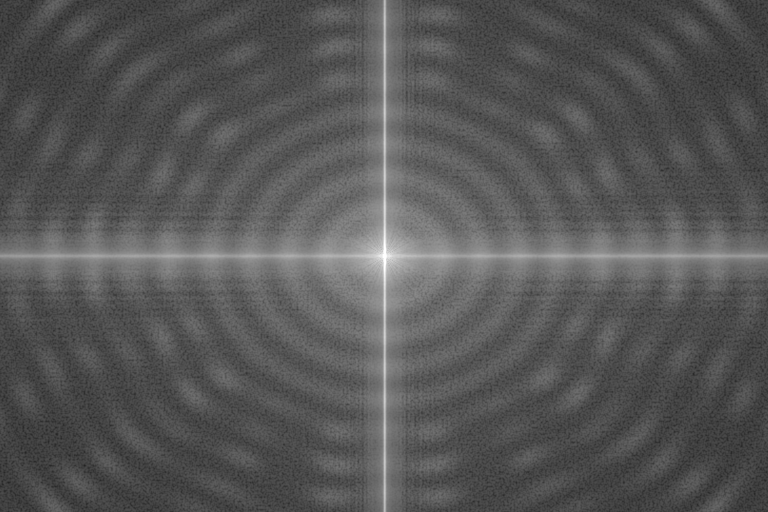
This background is drawn by a Shadertoy shader. Its source:

```glsl
// A grey diffraction spectrum: a bright cross over elliptical rings that break into
// blobs further out. Radial waves, falloff curves and gradient noise are combined
// in coordinates centred on the cross, with the canvas height as the unit.

const float PI = 3.14159265;
const float RING_PERIOD = 0.0625;
const float RING_PHASE = 0.0315;
const float RING_STRETCH = 1.2;

// Pseudo-random unit gradient for a lattice cell
vec2 latticeGradient(vec2 cell) {
    uvec2 n = uvec2(ivec2(cell) + 4096);
    uint h = n.x * 1597u ^ n.y * 51749u;
    h = (h ^ (h >> 13)) * 60493u;
    h = (h ^ (h >> 15)) * 31337u;
    float angle = 2.0 * PI * float((h >> 8) & 65535u) / 65536.0;
    return vec2(cos(angle), sin(angle));
}

float gradientNoise(vec2 p) {
    vec2 cell = floor(p), f = p - cell;
    vec2 u = f * f * f * (f * (f * 6.0 - 15.0) + 10.0);
    vec2 e = vec2(1.0, 0.0);
    float a = dot(latticeGradient(cell), f);
    float b = dot(latticeGradient(cell + e), f - e);
    float c = dot(latticeGradient(cell + e.yx), f - e.yx);
    float d = dot(latticeGradient(cell + 1.0), f - 1.0);
    return mix(mix(a, b, u.x), mix(c, d, u.x), u.y);
}

// Long-tailed falloff for the arms of the cross
float armFalloff(float d, float width) {
    return 1.0 / (1.0 + d / width);
}

// Concentric waves, split outwards into staggered blobs
float ringPattern(vec2 q) {
    float r = length(q);
    float angle = atan(q.y, q.x) - radians(42.0);
    float outer = smoothstep(0.26, 0.40, r);
    float stagger = 0.010 * outer * cos(10.0 * angle);
    float wave = cos(2.0 * PI * (r - RING_PHASE - stagger) / RING_PERIOD);
    float lobes = 0.5 + 0.5 * cos(20.0 * angle);
    float uneven = clamp(0.75 + 1.3 * gradientNoise(q * 11.0 + 3.7), 0.1, 1.3);
    float blobs = (0.5 + 0.5 * wave) * (0.25 + 0.75 * lobes) * uneven;
    float fade = smoothstep(0.03, 0.10, r);
    return fade * mix(0.032 * wave, 0.105 * blobs - 0.02, outer);
}

// Fine irregular lines parallel to an arm, fading with distance
float armLines(float d, float frequency, float reach) {
    float lines = gradientNoise(vec2(d * frequency, 0.37));
    return lines * smoothstep(0.008, 0.04, d) * exp(-d / reach);
}

// Two scales of grain, with dips deeper than peaks
float speckle(vec2 p) {
    float g = gradientNoise(p * 243.0) + 0.6 * gradientNoise(p * 151.0 + 19.3);
    return g - 0.5 * g * g + 0.03;
}

void mainImage(out vec4 fragColor, in vec2 fragCoord) {
    vec2 p = (fragCoord - vec2(0.501, 0.5) * iResolution.xy) / iResolution.y;
    vec2 d = abs(p);
    vec2 q = vec2(d.x / RING_STRETCH, d.y);
    float r = length(q);

    // Broad radial light with rings and blobs
    float field = 0.225 + 0.25 * exp(-r / 0.27) + ringPattern(q);

    // Horizontal and vertical arms, each with a shoulder
    float horizontal = 0.30 * armFalloff(d.y, 0.022);
    horizontal += 0.05 * (1.0 - smoothstep(0.028, 0.044, d.y));
    float vertical = 0.23 * armFalloff(d.x, 0.020);
    vertical += 0.05 * (1.0 - smoothstep(0.026, 0.042, d.x));
    float arms = sqrt(horizontal * horizontal + vertical * vertical);
    float value = field + arms * mix(0.55, 0.88, smoothstep(0.0, 0.45, r));

    // Stripes beside the arms
    float comb = cos(2.0 * PI * d.x / 0.0078);
    comb *= smoothstep(0.015, 0.04, d.x) * exp(-d.x / 0.07);
    value += 0.085 * armLines(d.y, 147.0, 0.13) * smoothstep(0.02, 0.35, d.x);
    value += (0.028 * comb + 0.05 * armLines(d.x, 173.0, 0.10))
           * smoothstep(0.02, 0.30, d.y);

    // Thin bright axes and the central glow with faint rays
    value += 0.25 * exp(-pow(d.x / 0.0026, 2.0));
    value += 0.06 * exp(-pow(d.y / 0.004, 2.0));
    float glow = exp(-length(p) / 0.035);
    float rays = gradientNoise(vec2(atan(d.y, d.x) * 14.0, r * 8.0));
    value += glow * (0.20 + 0.15 * rays);

    // Grain is weaker on the smooth arms
    float calm = smoothstep(0.0, 0.06, min(d.x, d.y));
    value += 0.09 * mix(0.25, 1.0, calm) * speckle(p);

    fragColor = vec4(vec3(clamp(value, 0.0, 1.0)), 1.0);
}
```
